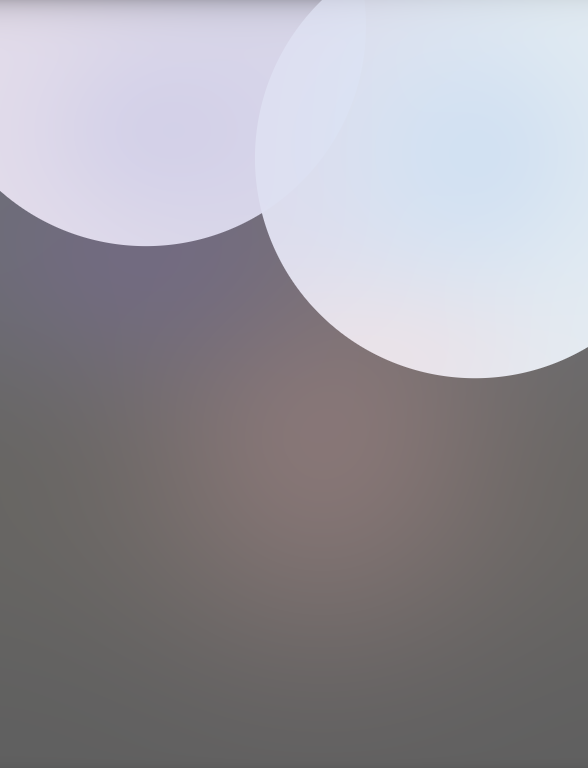
A Shadertoy shader for this background:

```glsl
// Two large pale discs overlap at the top of a dim, warm grey backdrop.
// Gaussian glows tint every surface; discs are antialiased distance fields.
// Lengths are in canvas heights, with the origin at the lower left.

// Soft elliptical falloff: 1 at the centre, fading over the given size.
float glow(vec2 p, vec2 centre, vec2 size) {
    vec2 d = (p - centre) / size;
    return exp(-dot(d, d));
}

// Antialiased coverage of a disc.
float disc(vec2 p, vec2 centre, float radius) {
    return clamp(0.5 - (length(p - centre) - radius) * iResolution.y, 0.0, 1.0);
}

// Grey backdrop with a blush in the middle and lavender at upper left.
vec3 backdrop(vec2 p) {
    vec3 col = mix(vec3(0.375), vec3(0.40, 0.395, 0.385), smoothstep(0.0, 0.35, p.y));
    col = mix(col, vec3(0.42, 0.43, 0.455), smoothstep(0.35, 0.75, p.y));
    col = mix(col, vec3(0.56, 0.48, 0.48), 0.82 * glow(p, vec2(0.42, 0.44), vec2(0.24, 0.27)));
    return mix(col, vec3(0.45, 0.415, 0.52), 0.75 * glow(p, vec2(0.19, 0.67), vec2(0.22, 0.15)));
}

// Left disc: pale lilac, deeper towards its heart and its right side.
vec3 lilacSurface(vec2 p) {
    vec3 col = mix(vec3(0.89, 0.865, 0.92), vec3(0.85, 0.845, 0.915), smoothstep(0.0, 0.4, p.x));
    return mix(col, vec3(0.825, 0.815, 0.91), 0.9 * glow(p, vec2(0.22, 0.83), vec2(0.17, 0.13)));
}

// Right disc: icy blue heart, lavender left, pink lower rim, pale right.
vec3 icySurface(vec2 p) {
    vec3 col = mix(vec3(0.865, 0.865, 0.93), vec3(0.89, 0.925, 0.95), smoothstep(0.35, 0.75, p.x));
    col = mix(col, vec3(0.925, 0.89, 0.91), 0.9 * glow(p, vec2(0.50, 0.54), vec2(0.20, 0.11)));
    return mix(col, vec3(0.82, 0.88, 0.95), 0.95 * glow(p, vec2(0.62, 0.80), vec2(0.17, 0.16)));
}

void mainImage(out vec4 fragColor, in vec2 fragCoord) {
    vec2 p = fragCoord / iResolution.y;
    float lilac = disc(p, vec2(0.190, 0.966), 0.2865);
    float icy = disc(p, vec2(0.6185, 0.794), 0.2865);

    vec3 col = mix(backdrop(p), lilacSurface(p), lilac);

    // Shade falling from the top edge, strongest beneath the icy disc
    float shade = exp((p.y - 1.0) / 0.016);
    col *= 1.0 - 0.22 * shade;

    // The icy disc is faintly translucent where it covers the lilac one
    vec3 ice = icySurface(p) + vec3(0.005, 0.010, 0.014) * lilac;
    col = mix(col, ice * (1.0 - 0.06 * shade), icy);

    // Slight darkening along the bottom edge
    col *= 1.0 - 0.06 * exp(-p.y / 0.005);
    fragColor = vec4(col, 1.0);
}
```
